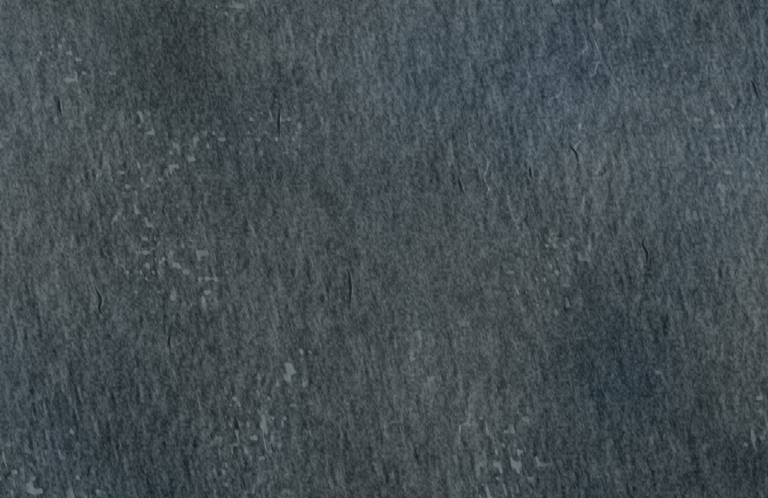
Give the GLSL for this texture, as a Shadertoy shader.

```glsl
// Dark blue-grey slate with steep fine grain, flaked ledges, pale flecks and cracks.

const vec3 SLATE = vec3(0.264, 0.305, 0.324);
const vec3 BLUE_TINT = vec3(-0.10, 0.0, 0.13);
const vec3 FLECK_COLOR = vec3(0.50, 0.54, 0.54);
const vec3 CRACK_COLOR = vec3(0.09, 0.11, 0.12);
const vec2 LIGHT_STEP = vec2(-0.0035, 0.0025);
const float SLANT = 0.22;
const float CLOUD_CONTRAST = 0.17;
const float STREAK_CONTRAST = 0.12;
const float GRAIN_CONTRAST = 0.12;
const float RELIEF_CONTRAST = 0.36;
const float LEDGE_LIGHT = 0.12;
const float LEDGE_SHADE = 0.065;
const float LEDGE_LAYERS = 7.0;
const int CRACK_COUNT = 10;

float hash(vec2 cell) {
    uvec2 n = uvec2(ivec2(cell)) * uvec2(1597334673u, 3812015801u);
    uint h = (n.x ^ n.y) * 1597334673u;
    h = (h ^ (h >> 15)) * 2246822519u;
    return float((h ^ (h >> 13)) >> 8) / 16777216.0;
}

float noise(vec2 p) {
    vec2 cell = floor(p);
    vec2 f = fract(p);
    f = f * f * (3.0 - 2.0 * f);
    float low = mix(hash(cell), hash(cell + vec2(1, 0)), f.x);
    float high = mix(hash(cell + vec2(0, 1)), hash(cell + vec2(1, 1)), f.x);
    return mix(low, high, f.y);
}

float fbm(vec2 p) {
    float sum = 0.0;
    float gain = 0.533;
    for (int i = 0; i < 4; i++) {
        sum += gain * noise(p);
        p = mat2(1.6, 1.2, -1.2, 1.6) * p + 17.3;
        gain *= 0.5;
    }
    return sum;
}

// Shears the plane so that vertical features lean to the upper left.
vec2 alongGrain(vec2 p) {
    return vec2(p.x + SLANT * p.y, p.y);
}

// Rough cleaved surface made of elongated bumps.
float roughness(vec2 p) {
    vec2 q = alongGrain(p);
    q.x += 0.012 * noise(q * 22.0);
    return 0.6 * fbm(q * vec2(42.0, 17.0)) + 0.4 * noise(q * vec2(120.0, 55.0));
}

// Stacked thin layers with crisp broken rims.
float ledges(vec2 p) {
    vec2 q = alongGrain(p);
    q += 0.03 * (vec2(noise(q * 28.0), noise(q * 28.0 + 41.0)) - 0.5);
    float level = LEDGE_LAYERS * fbm(q * vec2(8.5, 4.5) + 5.0);
    return floor(level) + smoothstep(0.0, 0.16, fract(level));
}

// Returns the dark core in x and the lit lip in y.
vec2 cracks(vec2 p, float aspect) {
    vec2 result = vec2(0.0);
    for (int i = 0; i < CRACK_COUNT; i++) {
        float id = float(i);
        vec2 center = vec2(aspect * fract(0.13 + id * 0.618),
                           0.12 + 0.72 * hash(vec2(id, 71.0)));
        float halfLength = mix(0.02, 0.05, hash(vec2(id, 83.0)));
        vec2 d = p - center;
        float lean = mix(-0.1, 0.4, hash(vec2(id, 97.0)));
        float x = d.x + lean * d.y + 0.014 * (noise(vec2(p.y * 45.0, id * 9.0)) - 0.5);
        float taper = 1.0 - smoothstep(0.2, 1.0, abs(d.y) / halfLength);
        float width = 0.0024 * taper + 0.0004;
        float core = taper * (1.0 - smoothstep(0.3 * width, width + 0.0012, abs(x)));
        float lip = taper * (1.0 - smoothstep(0.0, 0.003, abs(x - 0.0045)));
        result = max(result, vec2(core, lip));
    }
    return result;
}

void mainImage(out vec4 fragColor, in vec2 fragCoord) {
    vec2 p = fragCoord / iResolution.y;
    float aspect = iResolution.x / iResolution.y;
    vec2 q = alongGrain(p);

    // Broad clouds and a smooth dark band running down to the right.
    float cloud = fbm(p * vec2(3.2, 2.6) + 8.0) - 0.5;
    float bandOffset = p.y - 1.12 + 0.72 * p.x + 0.25 * cloud;
    float band = exp(-bandOffset * bandOffset * 45.0);
    float tone = CLOUD_CONTRAST * cloud - 0.028 * band;

    // Fibrous streaks and fine mineral grain.
    tone += STREAK_CONTRAST * (fbm(q * vec2(75.0, 20.0) + 3.0) - 0.5);
    tone += GRAIN_CONTRAST * (noise(q * vec2(290.0, 190.0)) - 0.5);
    tone += 0.05 * (noise(p * 330.0 + 60.0) - 0.5);

    // Side light over rough bumps and flaked rims.
    tone += RELIEF_CONTRAST * (roughness(p) - roughness(p + LIGHT_STEP)) * (1.0 - 0.5 * band);
    float flaked = smoothstep(0.43, 0.66, fbm(p * 6.0 + 31.0)) * (1.0 - 0.7 * band);
    flaked *= smoothstep(0.3, 0.65, noise(q * vec2(34.0, 22.0) + 12.0));
    float rim = clamp(ledges(p) - ledges(p + LIGHT_STEP), -1.0, 1.0);
    tone += flaked * (LEDGE_LIGHT * max(rim, 0.0) + LEDGE_SHADE * min(rim, 0.0));

    float blueness = clamp(0.5 * (fbm(p * 2.3 + 52.0) - 0.5) + 0.12 * abs(p.y - 0.5) - 0.03, -0.1, 0.15);
    vec3 color = SLATE + tone + BLUE_TINT * blueness;

    // Pale flecks gathered in small patches.
    float patches = smoothstep(0.53, 0.72, fbm(p * 7.0 + 90.0));
    float flecks = smoothstep(0.7, 0.92, noise(q * vec2(115.0, 75.0) + 23.0));
    color = mix(color, FLECK_COLOR, 0.65 * patches * flecks);

    vec2 crack = cracks(p, aspect);
    color += 0.05 * crack.y;
    color = mix(color, CRACK_COLOR, 0.8 * crack.x);
    fragColor = vec4(clamp(color, 0.0, 1.0), 1.0);
}
```
